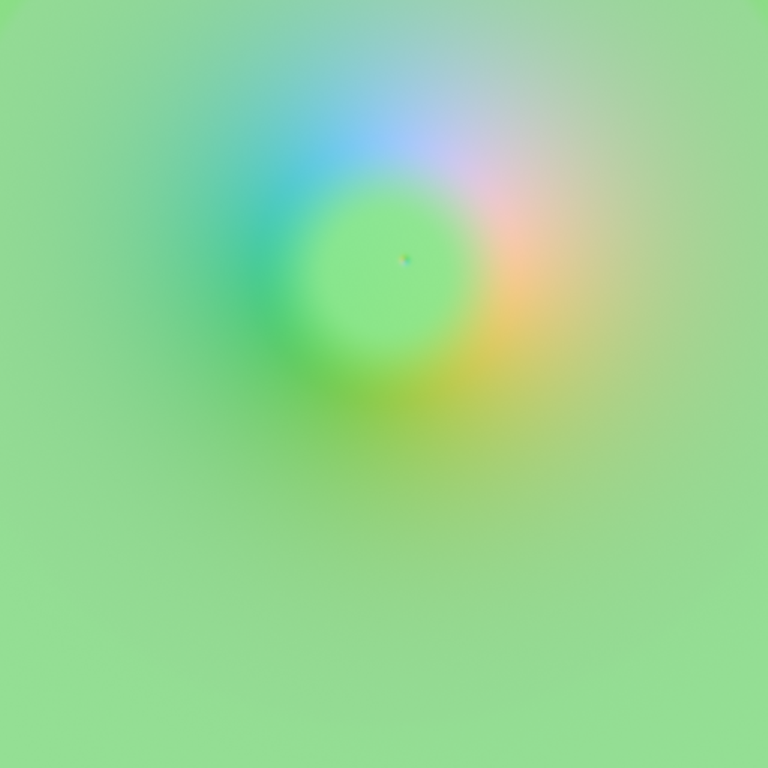
This background is drawn by a Shadertoy shader. Its source:

```glsl
// A soft colour-wheel halo on a pale green field, around a plain green disc.
// Direction from the disc drives red (x) and blue (y), as in a normal map;
// a smooth rise and a Gaussian fall shape the strength of the halo.

const vec3 FIELD = vec3(0.580, 0.870, 0.580);
const vec3 DISC = vec3(0.550, 0.900, 0.555);
const vec3 CORNER_TINT = vec3(-0.035, 0.006, -0.055);

const vec2 DISC_CENTER = vec2(0.503, 0.645);
const vec2 HALO_CENTER = vec2(0.533, 0.683);
const vec2 SPECK_CENTER = vec2(0.527, 0.661);

const float DISC_INNER = 0.070;     // halo starts to rise
const float DISC_OUTER = 0.180;     // halo fully risen
const float HALO_WIDTH = 0.274;
const float HALO_STRENGTH = 0.51;
const float DIP_WIDTH = 0.42;       // loss of green around the halo
const float DIP_STRENGTH = 0.095;
const float SPECK_WIDTH = 0.006;
const float SPECK_STRENGTH = 0.30;
const float RIM_RADIUS = 0.590;     // faint outer edge of the halo
const float RIM_SOFTNESS = 0.012;
const float GRAIN = 0.004;

float hash(vec2 p) {
    return fract(sin(dot(p, vec2(12.9898, 78.233))) * 43758.5453);
}

float gaussian(float d, float width) {
    float t = d / width;
    return exp(-t * t);
}

// Red follows x, blue follows y.
vec3 directionTint(vec2 dir) {
    return vec3(dir.x, 0.0, dir.y);
}

void mainImage(out vec4 fragColor, in vec2 fragCoord) {
    vec2 uv = fragCoord / iResolution.xy;

    // Halo profile
    vec2 fromDisc = uv - DISC_CENTER;
    float discDist = length(fromDisc);
    float haloDist = length(uv - HALO_CENTER);
    float rise = smoothstep(DISC_INNER, DISC_OUTER, discDist);
    float halo = HALO_STRENGTH * rise * gaussian(haloDist, HALO_WIDTH);

    // Field, disc and coloured ring
    vec3 color = mix(DISC, FIELD, rise);
    color += halo * directionTint(fromDisc / max(discDist, 1e-4));
    color += 0.25 * (1.0 - rise) * directionTint(fromDisc);
    color.g -= DIP_STRENGTH * rise * gaussian(haloDist, DIP_WIDTH);

    // Faint rim, with greener upper corners
    float outside = smoothstep(-RIM_SOFTNESS, RIM_SOFTNESS, discDist - RIM_RADIUS);
    color.g += 0.006 * outside;
    color += CORNER_TINT * outside * smoothstep(0.85, 1.0, uv.y);

    // Tiny speck with reversed colours
    vec2 fromSpeck = (uv - SPECK_CENTER) / SPECK_WIDTH;
    float speck = SPECK_STRENGTH * exp(-dot(fromSpeck, fromSpeck));
    color -= speck * directionTint(fromSpeck);
    color.g -= 0.2 * speck;

    // Fine grain hides banding
    color += GRAIN * (hash(floor(uv * 512.0)) - 0.5);

    fragColor = vec4(clamp(color, 0.0, 1.0), 1.0);
}
```
